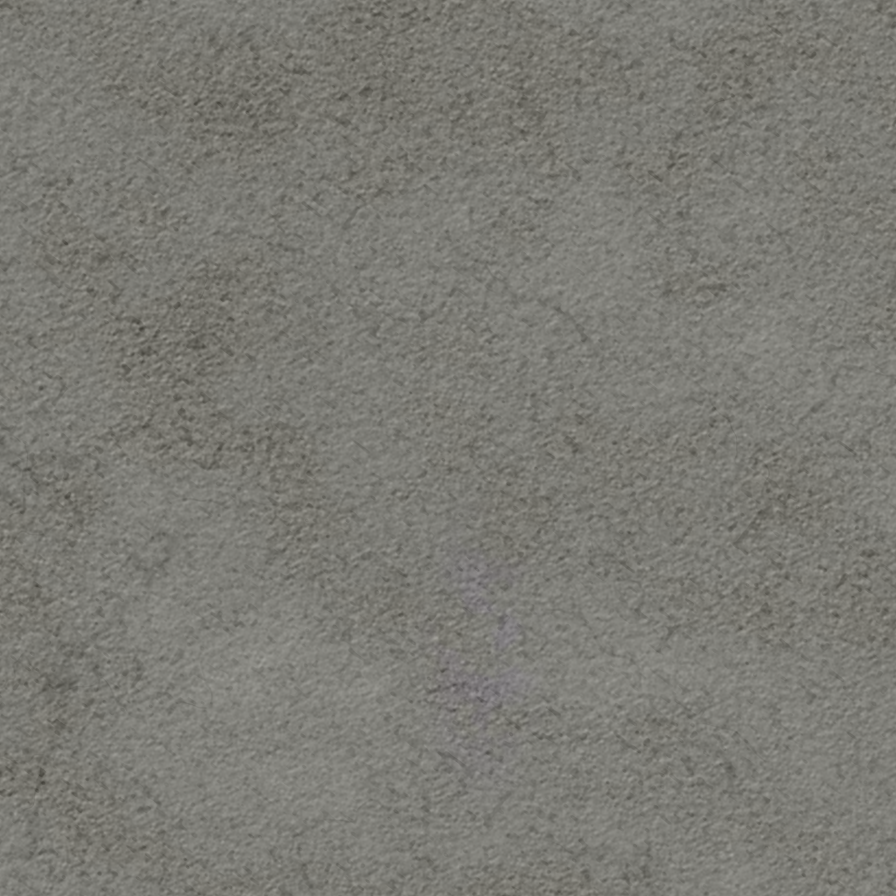
Give the GLSL for this texture, as a three.js fragment shader.

```glsl
// Weathered grey plaster: soft cloudy stains under a crisp, slightly flattened grain.
// Layered value noise gives the stains, a height difference lights the grain,
// and thin contours of warped noise, shown only in places, form hairline cracks.

varying vec2 vUv;

float hash(vec2 cell) {
  vec3 p = fract(cell.xyx * 0.1031);
  p += dot(p, p.yzx + 33.33);
  return fract((p.x + p.y) * p.z);
}

float noise(vec2 p) {
  vec2 cell = floor(p);
  vec2 f = fract(p);
  f = f * f * (3.0 - 2.0 * f);
  return mix(mix(hash(cell), hash(cell + vec2(1.0, 0.0)), f.x),
             mix(hash(cell + vec2(0.0, 1.0)), hash(cell + 1.0), f.x), f.y);
}

float fbm(vec2 p) {
  float sum = 0.0;
  float weight = 0.5;
  for (int i = 0; i < 5; i++) {
    sum += weight * noise(p);
    p = mat2(1.6, 1.2, -1.2, 1.6) * p + 17.3;
    weight *= 0.5;
  }
  return sum / 0.97;
}

// Height of the rough surface, wider than tall, from two turned layers
float grainHeight(vec2 uv) {
  vec2 coarse = mat2(0.94, 0.34, -0.34, 0.94) * uv;
  vec2 fine = mat2(0.9, -0.44, 0.44, 0.9) * uv;
  return 0.5 * noise(coarse * vec2(110.0, 165.0) + 40.0)
       + 0.5 * noise(fine * vec2(200.0, 270.0) + 190.0);
}

// Hairline along a noise contour, broken up by a patchy mask
float crack(vec2 uv, float scale, vec2 seed) {
  vec2 p = uv * scale + seed;
  p += 0.5 * vec2(fbm(p * 2.0 + 5.0), fbm(p * 2.0 + 31.0));
  float line = 1.0 - smoothstep(0.001, 0.011, abs(fbm(p) - 0.5));
  return line * smoothstep(0.48, 0.66, noise(uv * 6.0 + seed.yx));
}

void main() {
  vec2 uv = vUv;

  // Broad clouds and smaller stains
  float cloud = fbm(uv * vec2(3.6, 4.4) + 7.0) - 0.5;
  float stain = fbm(uv * vec2(12.0, 16.0) + 61.0) - 0.5;
  float roughness = clamp(1.0 - 0.8 * cloud - 1.0 * stain, 0.8, 1.3);
  float tone = 0.085 * cloud + 0.06 * stain;

  // Grain lit from the upper left, with sharp speckle
  float relief = grainHeight(uv) - grainHeight(uv + vec2(-0.0016, 0.0024));
  vec2 turned = mat2(0.8, 0.6, -0.6, 0.8) * uv;
  float speckle = noise(turned * 270.0 + 330.0) + 0.6 * noise(uv * 410.0 + 70.0) - 0.8;
  tone += roughness * (0.16 * relief + 0.07 * speckle);

  // Small dark pits, denser where the surface is rough
  float pits = smoothstep(0.66, 0.92, noise(turned * vec2(135.0, 185.0) + 210.0));
  tone -= 0.06 * roughness * pits;

  // Faint cracks
  tone -= 0.045 * crack(uv, 2.6, vec2(11.0, 3.0));
  tone -= 0.04 * crack(uv, 4.0, vec2(47.0, 29.0));
  tone -= 0.035 * crack(uv, 5.0, vec2(83.0, 66.0));

  // Dark parts turn slightly warm, light parts stay neutral
  vec3 color = vec3(0.493, 0.491, 0.467) + tone;
  color += vec3(0.004, 0.0, -0.005) * smoothstep(0.0, 0.25, -stain - cloud);

  // Pale violet discoloration, low and right of the middle
  float spot = 1.0 - smoothstep(0.2, 1.0, length((uv - vec2(0.54, 0.27)) / vec2(0.09, 0.2)));
  float violet = spot * smoothstep(0.4, 0.65, fbm(uv * 30.0 + 80.0));
  color += violet * vec3(0.006, -0.004, 0.03);

  gl_FragColor = vec4(color, 1.0);
}
```
